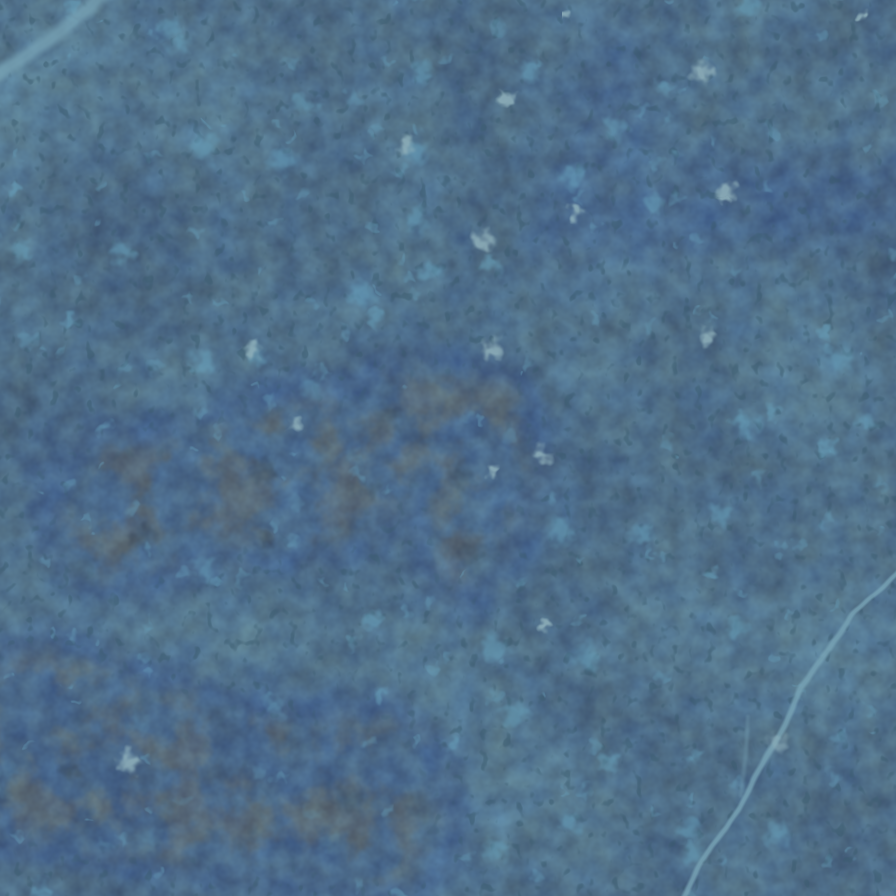
This texture is drawn by a Shadertoy shader. Its source:

```glsl
// Weathered blue stone with grey-brown inclusions, pale flecks and thin mineral veins.

const vec3 SLATE      = vec3(0.316, 0.441, 0.541);
const vec3 DEEP_BLUE  = vec3(0.255, 0.370, 0.545);
const vec3 PALE_BLUE  = vec3(0.375, 0.535, 0.625);
const vec3 BROWN_GREY = vec3(0.365, 0.420, 0.455);
const vec3 DARK_GREY  = vec3(0.240, 0.320, 0.400);
const vec3 DARK_TEAL  = vec3(0.225, 0.355, 0.430);
const vec3 CYAN_SPOT  = vec3(0.400, 0.620, 0.725);
const vec3 CHALK      = vec3(0.560, 0.690, 0.730);
const vec3 VEIN       = vec3(0.470, 0.640, 0.710);

const float CLOUD_SCALE   = 5.0;
const float GRAIN_SCALE   = 42.0;
const float BLOTCH_SCALE  = 17.0;
const float CLOUD_AMOUNT  = 0.075;
const float GRAIN_AMOUNT  = 0.085;
const float HUE_AMOUNT    = 0.055;
const float RIM_WIDTH     = 0.024;
const float VEIN_WIDTH    = 0.0042;

vec2 hash2(vec2 p) {
    vec3 q = fract(p.xyx * vec3(0.1031, 0.1030, 0.0973));
    q += dot(q, q.yzx + 33.33);
    return fract((q.xx + q.yz) * q.zy);
}

vec2 gradient(vec2 cell) {
    float angle = 6.2832 * hash2(cell).x;
    return vec2(cos(angle), sin(angle));
}

float gradientNoise(vec2 p) {
    vec2 i = floor(p), f = fract(p);
    vec2 u = f * f * f * (f * (f * 6.0 - 15.0) + 10.0);
    vec2 e = vec2(1.0, 0.0);
    float low  = mix(dot(gradient(i), f), dot(gradient(i + e), f - e), u.x);
    float high = mix(dot(gradient(i + e.yx), f - e.yx), dot(gradient(i + e.xx), f - e.xx), u.x);
    return mix(low, high, u.y);
}

float fbm(vec2 p, int octaves) {
    float sum = 0.0, amplitude = 1.0;
    for (int i = 0; i < octaves; i++) {
        sum += amplitude * gradientNoise(p);
        p = mat2(1.6, 1.2, -1.2, 1.6) * p + 19.7;
        amplitude *= 0.5;
    }
    return sum;
}

float segment(vec2 p, vec2 a, vec2 b) {
    vec2 pa = p - a, ba = b - a;
    return length(pa - ba * clamp(dot(pa, ba) / dot(ba, ba), 0.0, 1.0));
}

// Soft round spots, one candidate per cell; density is the chance of a spot.
float spots(vec2 p, float cells, float density, float radius, float seed) {
    p *= cells;
    float cover = 0.0;
    for (int y = -1; y <= 1; y++)
    for (int x = -1; x <= 1; x++) {
        vec2 cell = floor(p) + vec2(x, y);
        vec2 traits = hash2(cell + seed + 71.0);
        float r = radius * mix(0.45, 1.0, traits.y);
        float d = length(p - cell - hash2(cell + seed));
        cover = max(cover, step(traits.x, density) * (1.0 - smoothstep(0.15 * r, r, d)));
    }
    return cover;
}

void mainImage(out vec4 fragColor, in vec2 fragCoord) {
    vec2 p = fragCoord / iResolution.y;
    vec2 warp = vec2(fbm(p * 7.0, 4), fbm(p * 7.0 + 31.0, 4));
    vec2 jitter = vec2(fbm(p * 65.0, 2), fbm(p * 65.0 + 43.0, 2));
    float clouds = fbm(p * CLOUD_SCALE + 5.0, 4);
    float grain = fbm(p * GRAIN_SCALE, 3);
    float hue = fbm(p * 26.0 + 83.0, 4);
    float blotch = fbm(p * BLOTCH_SCALE + 11.0, 4);

    // Cloudy ground, with a darker blue band at the upper right
    vec3 color = SLATE + clouds * CLOUD_AMOUNT * vec3(0.75, 1.1, 0.9);
    vec2 q = p + 0.05 * warp;
    float band = min(segment(q, vec2(0.64, 0.74), vec2(1.0, 0.79)),
                     segment(q, vec2(0.64, 0.74), vec2(0.69, 0.92)));
    color = mix(color, DEEP_BLUE, 0.55 * (1.0 - smoothstep(0.0, 0.09, band)));
    color = mix(color, PALE_BLUE, 0.4 * (1.0 - smoothstep(0.0, 0.2, length(q - vec2(0.0, 0.87)))));

    // Inclusions with a deep blue rim
    q = p + 0.035 * warp;
    float upper = min(segment(q, vec2(0.13, 0.43), vec2(0.49, 0.51)) - 0.085,
                      segment(q, vec2(0.53, 0.53), vec2(0.52, 0.38)) - 0.06);
    float lower = segment(q, vec2(0.04, 0.17), vec2(0.39, 0.10)) - 0.105;
    float shape = min(upper, lower);
    float inside = 1.0 - smoothstep(-0.04, 0.02, shape);
    float rim = exp(-shape * shape / (RIM_WIDTH * RIM_WIDTH));
    color = mix(color, DEEP_BLUE, max(0.4 * inside, 0.6 * rim));
    color = mix(color, BROWN_GREY, 0.75 * inside * (1.0 - 0.5 * rim) * smoothstep(-0.2, 0.4, blotch));
    float darkSpots = spots(p + 0.012 * jitter, 13.0, 0.22, 0.38, 7.0);
    color = mix(color, DARK_GREY, 0.5 * inside * darkSpots);

    // Fine mottling and small dark specks
    color += grain * GRAIN_AMOUNT * vec3(0.7, 1.0, 0.9);
    color += hue * HUE_AMOUNT * vec3(-0.25, 0.0, 0.7);
    float specks = smoothstep(0.22, 0.6, fbm(p * vec2(75.0, 62.0) + 7.0, 2));
    color = mix(color, DARK_TEAL, 0.5 * specks * (1.0 - 0.8 * inside));

    // Cyan spots and chalky flecks, the latter mostly at the upper right
    q = p + 0.012 * jitter;
    color = mix(color, CYAN_SPOT, 0.6 * spots(q, 15.0, 0.30, 0.33, 13.0) * (1.0 - 0.6 * inside));
    color = mix(color, CYAN_SPOT, 0.4 * spots(q, 34.0, 0.16, 0.38, 29.0));
    float chalkZone = smoothstep(0.45, 0.95, p.x) * smoothstep(0.3, 0.65, p.y);
    color = mix(color, CHALK, 0.85 * spots(q, 14.0, 0.05 + 0.3 * chalkZone, 0.24, 47.0));

    // Pale veins: a curved thread at the right, a broad streak at the upper left
    float threadX = 0.768 + 0.57 * p.y + 0.03 * smoothstep(0.31, 0.38, p.y) + 0.012 * warp.x;
    float thread = 0.87 * abs(p.x - threadX);
    float branch = segment(p + 0.006 * warp, vec2(0.828, 0.11), vec2(0.836, 0.20));
    float streak = segment(p + 0.012 * warp, vec2(-0.05, 0.88), vec2(0.14, 1.025));
    color = mix(color, VEIN, 0.8 * (1.0 - smoothstep(0.2 * VEIN_WIDTH, 1.3 * VEIN_WIDTH, thread)));
    color = mix(color, VEIN, 0.3 * (1.0 - smoothstep(0.0, VEIN_WIDTH, branch)));
    color = mix(color, VEIN, 0.75 * (1.0 - smoothstep(0.002, 0.014, streak)));
    color = mix(color, CHALK, 0.6 * (1.0 - smoothstep(0.002, 0.016, length(q - vec2(0.868, 0.172)))));

    fragColor = vec4(clamp(color, 0.0, 1.0), 1.0);
}
```
